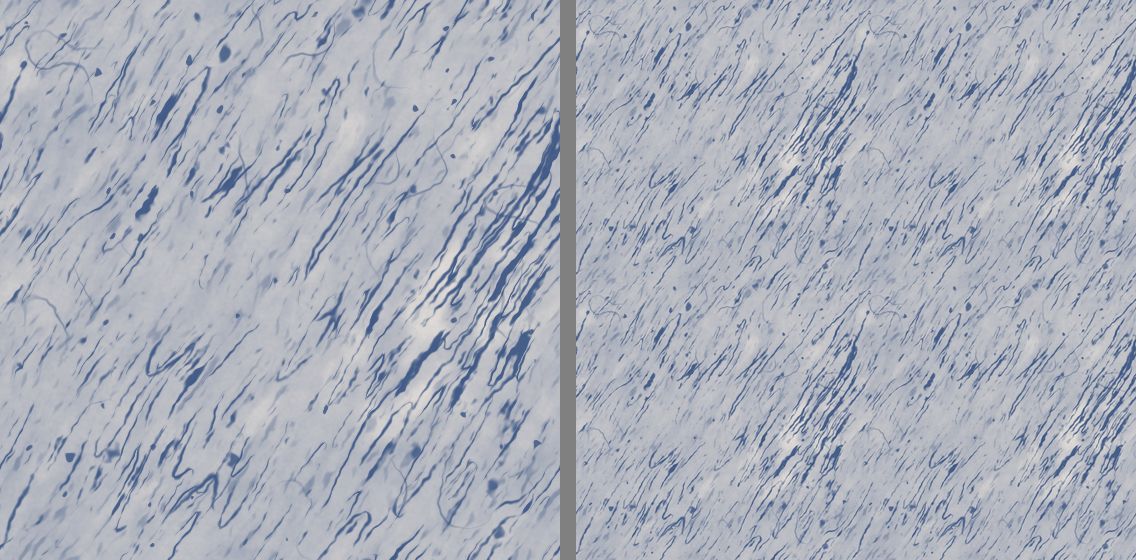
Left: one tile. Right: repeated 2 by 2.
Give the GLSL for this texture, as a Shadertoy shader.

```glsl
const vec3 STONE = vec3(0.722, 0.732, 0.762);
const vec3 DEEP_BLUE = vec3(0.25, 0.35, 0.525);
const float BASE_TONE = -0.005;
const float CLOUD_TONE = 0.1;
const float WISP_TONE = 0.13;
const float DASH_TONE = 0.3;
const float GRAIN_TONE = 0.045;
const float PALE_TONE = 0.28;
const float VEIN_WIDTH = 0.0052;
const float BROAD_WARP = 0.028;
const float FINE_WARP = 0.005;
const float RAGGED_WARP = 0.0035;
const float SPECK_CELLS = 13.0;
const float SPECK_CHANCE = 0.4;
const vec2 ALONG = vec2(0.5547, 0.8321);
const vec2 ACROSS = vec2(0.8321, -0.5547);
const vec2 PALE_CENTER = vec2(0.79, 0.44);
const vec2 DARK_CENTER = vec2(0.91, 0.42);

vec2 hash2(vec2 cell, float seed) {
    vec3 a = fract(cell.xyx * vec3(0.1031, 0.1030, 0.0973) + seed * 0.137);
    a += dot(a, a.yzx + 33.33);
    return fract((a.xx + a.yz) * a.zy);
}

// Wraps a cell on a lattice whose rows shift by skew on each turn
vec2 wrapCell(vec2 cell, vec2 reps, float span, float skew) {
    float turn = floor(cell.y / reps.y);
    cell += turn * vec2(skew * reps.x, -reps.y);
    return vec2(mod(cell.x, span * reps.x), cell.y);
}

float gradientNoise(vec2 q, vec2 reps, float span, float skew, float seed) {
    vec2 cell = floor(q), f = q - cell;
    vec2 w = f * f * f * (f * (f * 6.0 - 15.0) + 10.0);
    float sum = 0.0;
    for (int k = 0; k < 4; k++) {
        vec2 corner = vec2(k & 1, k >> 1);
        float angle = 6.2832 * hash2(wrapCell(cell + corner, reps, span, skew), seed).x;
        vec2 share = mix(1.0 - w, w, corner);
        sum += share.x * share.y * dot(vec2(cos(angle), sin(angle)), f - corner);
    }
    return sum;
}

float cloudNoise(vec2 p, float reps, float seed) {
    return gradientNoise(p * reps, vec2(reps), 1.0, 0.0, seed);
}

vec2 cloudShift(vec2 p, float reps, float seed) {
    return vec2(cloudNoise(p, reps, seed), cloudNoise(p, reps, seed + 0.5));
}

// Noise drawn out along the direction (2, 3); the whole-number axes keep it tiling
float streakNoise(vec2 p, vec2 reps, float seed) {
    vec2 q = vec2(3.0 * p.x - 2.0 * p.y, p.x + p.y) * reps;
    return gradientNoise(q, reps, 5.0, 2.0, seed);
}

// Distance across the grain to a zero line; lines that turn crosswise fade out
float veinDistance(vec2 p, vec2 reps, float seed) {
    const float STEP = 0.0015;
    float n = streakNoise(p, reps, seed);
    float slope = (streakNoise(p + STEP * ACROSS, reps, seed) - n) / STEP;
    return abs(n) / (abs(slope) + 0.3 * reps.x);
}

float ridge(float dist, float width) {
    return 1.0 - smoothstep(0.1 * width, width, dist);
}

// Soft elongated zone that fades out before it meets its own repeat
float zone(vec2 p, vec2 center, vec2 axis, vec2 radii) {
    vec2 d = fract(p - center + 0.5) - 0.5;
    axis = normalize(axis);
    vec2 local = vec2(dot(d, axis), dot(d, vec2(axis.y, -axis.x)));
    return 1.0 - smoothstep(0.25, 1.0, length(local / radii));
}

float specks(vec2 p) {
    vec2 cell = mod(floor(p * SPECK_CELLS), SPECK_CELLS);
    vec2 spot = hash2(cell, 71.0), kind = hash2(cell, 83.0);
    vec2 d = (fract(p * SPECK_CELLS) - mix(vec2(0.3), vec2(0.7), spot)) / SPECK_CELLS;
    float size = mix(0.003, 0.012, pow(kind.y, 4.0));
    float dist = length(vec2(dot(d, ALONG) * 0.6, dot(d, ACROSS))) + 0.01 * cloudNoise(p, 70.0, 91.0);
    return step(kind.x, SPECK_CHANCE) * (1.0 - smoothstep(0.3 * size, 1.2 * size, dist));
}

void mainImage(out vec4 fragColor, in vec2 fragCoord) {
    vec2 uv = fragCoord / iResolution.xy;
    vec2 p = uv + BROAD_WARP * cloudShift(uv, 4.0, 1.0) + FINE_WARP * cloudShift(uv, 21.0, 2.0);
    p += RAGGED_WARP * cloudShift(uv, 64.0, 3.0);
    float mottle = cloudNoise(uv, 47.0, 6.0) + 0.6 * cloudNoise(uv, 95.0, 7.0);

    // Where veins gather and where the stone turns pale
    float paleZone = zone(p, PALE_CENTER, vec2(0.38, 0.92), vec2(0.47, 0.17));
    float darkZone = zone(p, DARK_CENTER, vec2(0.2, 1.0), vec2(0.46, 0.11));
    float cluster = streakNoise(p, vec2(1.0, 2.0), 5.0);

    // Tapering veins on three scales, joined by faint threads
    float clear = 1.0, threads = 0.0;
    for (int i = 0; i < 3; i++) {
        float s = float(i);
        float dist = veinDistance(p, vec2(3.0 + s * (2.0 + s), 1.0 + s), 10.0 + s);
        float presence = streakNoise(p, vec2(3.0 + 2.0 * s, 4.0 + s), 20.0 + s) + 0.25 * mottle;
        presence += 0.3 * cluster + 0.08 * paleZone + 0.16 * darkZone;
        float strength = smoothstep(0.03, 0.48, presence);
        float width = VEIN_WIDTH * (1.0 - 0.2 * s) * (0.4 + 0.6 * strength);
        clear *= 1.0 - 0.95 * ridge(dist, width) * sqrt(strength);
        threads += smoothstep(-0.25, 0.25, presence) * ridge(dist, 0.006);
    }

    // Short dark spindles, cross cracks and specks
    float spindle = streakNoise(p, vec2(14.0, 5.0), 30.0) + 0.5 * streakNoise(p, vec2(32.0, 14.0), 31.0);
    spindle += 0.3 * cluster + 0.24 * darkZone + 0.2 * mottle;
    clear *= 1.0 - 0.95 * smoothstep(0.39, 0.66, spindle);
    float crackMask = smoothstep(0.1, 0.45, cloudNoise(p, 5.0, 40.0) + 0.15 * paleZone);
    clear *= 1.0 - 0.5 * crackMask * ridge(abs(cloudNoise(p, 9.0, 41.0)), 0.03);
    clear *= 1.0 - 0.85 * specks(p);

    // Clouded ground with faint streaks, dashes and pale patches
    float cloud = cloudNoise(p, 3.0, 50.0) + 0.6 * cloudNoise(p, 9.0, 51.0) + 0.5 * cloudNoise(p, 25.0, 52.0);
    float wisp = streakNoise(p, vec2(6.0, 4.0), 53.0) + 0.7 * streakNoise(p, vec2(17.0, 8.0), 54.0);
    float dash = smoothstep(0.22, 0.6, streakNoise(p, vec2(24.0, 17.0), 59.0) + 0.4 * wisp);
    float patches = streakNoise(p, vec2(4.0, 4.0), 55.0) + 0.4 * cloudNoise(p, 18.0, 56.0);
    float pale = paleZone * smoothstep(-0.2, 0.25, patches) + 0.4 * smoothstep(0.2, 0.5, patches);
    float grain = mottle + cloudNoise(uv, 150.0, 57.0);

    float ground = BASE_TONE + CLOUD_TONE * cloud + WISP_TONE * max(wisp, -0.2) + DASH_TONE * dash;
    ground += GRAIN_TONE * grain + 0.07 * threads - PALE_TONE * min(pale, 1.0);
    float tone = clamp(mix(1.0, ground, clear), -0.32, 1.0);
    fragColor = vec4(mix(STONE, DEEP_BLUE, tone), 1.0);
}
```
